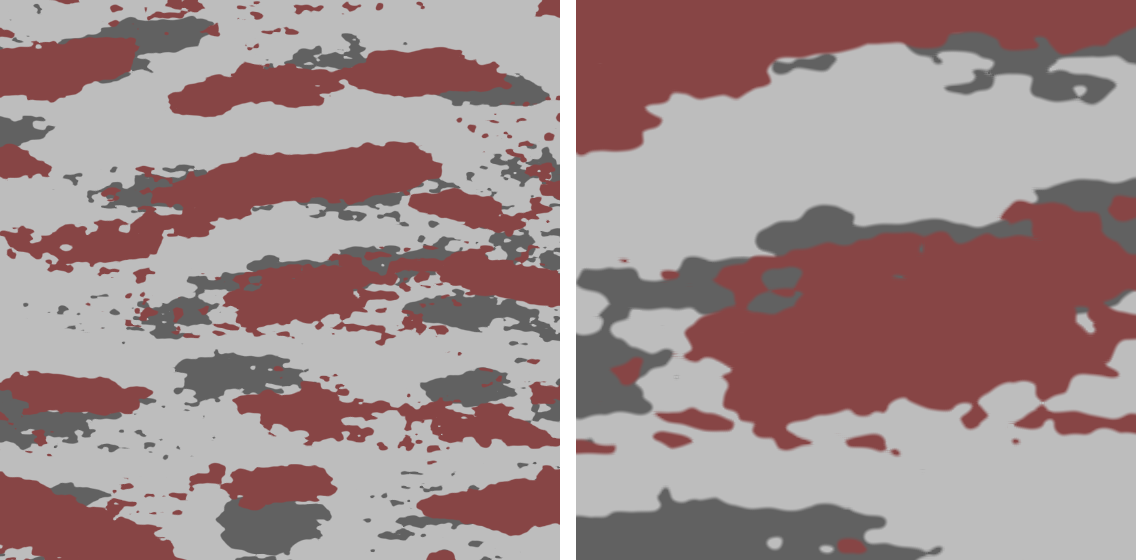
Left: the whole. Right: its middle third, enlarged.
Write a Shadertoy shader that draws this pattern.

```glsl
// Three-tone camouflage: dark grey, then brick red, drifts on a pale ground.
// Each layer scatters tilted ellipses over staggered cells, erodes their
// outlines with noise, and sprinkles crumbs in loose patches.

const vec3 GROUND = vec3(0.74);
const vec3 DARK = vec3(0.38);
const vec3 RED = vec3(0.53, 0.27, 0.27);

const vec2 CELL = vec2(0.33, 0.20);          // spacing of the drifts
const float JITTER = 0.85;                   // scatter inside a cell
const vec2 RADIUS_MIN = vec2(0.080, 0.028);
const vec2 RADIUS_MAX = vec2(0.200, 0.050);
const vec2 TILT = vec2(-0.18, 0.25);         // slope range of the drifts
const vec2 LOBE_FREQ = vec2(9.0, 20.0);      // broad outline bumps
const vec2 CRUMB_FREQ = vec2(44.0, 70.0);    // ragged edges and specks
const vec2 PATCH_FREQ = vec2(4.0, 9.0);      // where the edges break up
const float LOBE_AMOUNT = 1.6;
const vec2 RAGGED_AMOUNT = vec2(0.45, 1.8);  // calm and broken edges
const vec2 CRUMB_LEVEL = vec2(1.2, 0.36);    // threshold outside and in patches
const float SOFTNESS = 0.0016;               // half width of an edge

float hash(vec2 p) {
    return fract(sin(dot(p, vec2(127.1, 311.7))) * 43758.5453);
}

vec2 hash2(vec2 p) {
    return vec2(hash(p), hash(p + 57.3));
}

float valueNoise(vec2 p) {
    vec2 i = floor(p), f = fract(p);
    f = f * f * (3.0 - 2.0 * f);
    vec2 e = vec2(1.0, 0.0);
    return mix(mix(hash(i), hash(i + e.xy), f.x),
               mix(hash(i + e.yx), hash(i + e.xx), f.x), f.y);
}

// Fractal noise, normalised to 0..1
float fbm(vec2 p, int octaves) {
    float sum = 0.0, weight = 0.5, total = 0.0;
    for (int k = 0; k < octaves; k++) {
        sum += weight * valueNoise(p);
        total += weight;
        weight *= 0.5;
        p = mat2(0.96, 0.28, -0.28, 0.96) * p * 2.07 + 13.7;
    }
    return sum / total;
}

// Positive inside the nearest ellipse, 1 at its centre
float drifts(vec2 p, float seed, float size) {
    vec2 grid = p / CELL;
    float field = -9.0;
    for (int j = -1; j <= 1; j++) {
        float row = floor(grid.y) + float(j);
        float stagger = hash(vec2(row, seed));
        for (int i = -1; i <= 1; i++) {
            float column = floor(grid.x + stagger) + float(i);
            vec2 id = vec2(column, row) + seed;
            vec2 centre = vec2(column - stagger, row) + 0.5
                        + JITTER * (hash2(id) - 0.5);
            vec2 q = (grid - centre) * CELL;
            q.y -= mix(TILT.x, TILT.y, hash(id + 21.9)) * q.x;
            vec2 radius = size * mix(RADIUS_MIN, RADIUS_MAX, hash2(id + 8.4));
            field = max(field, 1.0 - length(q / radius));
        }
    }
    return field;
}

// Coverage of one colour layer
float layer(vec2 p, float seed, float size) {
    vec2 s = p + seed;
    float broken = smoothstep(0.5, 0.7, valueNoise(s * PATCH_FREQ));
    float lobes = fbm(s * LOBE_FREQ, 3) - 0.5;
    float fine = fbm(s * CRUMB_FREQ, 2) - 0.5;

    float field = drifts(p, seed, size) + LOBE_AMOUNT * lobes
                + mix(RAGGED_AMOUNT.x, RAGGED_AMOUNT.y, broken) * fine;
    float crumbs = 2.0 * fine - mix(CRUMB_LEVEL.x, CRUMB_LEVEL.y, broken);
    field = max(field, crumbs);

    // Constant edge width in canvas units
    float slope = length(vec2(dFdx(field), dFdy(field))) * iResolution.y;
    float width = max(SOFTNESS * slope, 0.001);
    return smoothstep(-width, width, field);
}

void mainImage(out vec4 fragColor, in vec2 fragCoord) {
    vec2 p = fragCoord / iResolution.y;
    vec3 colour = mix(GROUND, DARK, layer(p, 31.0, 0.96));
    colour = mix(colour, RED, layer(p, 5.0, 1.0));
    fragColor = vec4(colour, 1.0);
}
```
